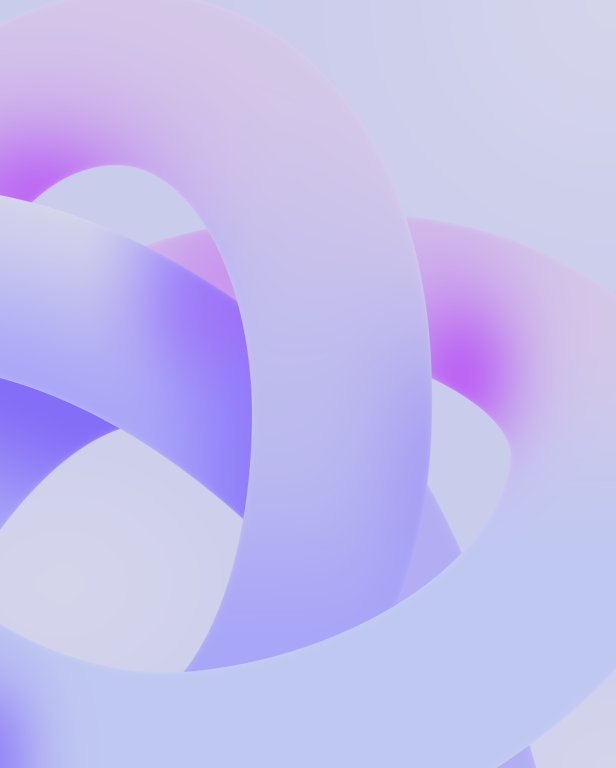
This background is drawn by a Shadertoy shader. Its source:

```glsl
// Interlaced pastel tubes: a tall arch, a slanted sash and a wide ring.
// Each outline is a lopsided superellipse or a parabola, painted back to
// front; soft Gaussian glows give the shading. Lengths are canvas heights.

#define MIST   vec3(0.78, 0.79, 0.91)
#define PEARL  vec3(0.83, 0.83, 0.92)
#define ROSE   vec3(0.83, 0.785, 0.91)
#define LILAC  vec3(0.735, 0.73, 0.935)
#define ICE    vec3(0.75, 0.785, 0.945)
#define PERI   vec3(0.66, 0.65, 0.97)
#define VIOLET vec3(0.55, 0.47, 0.98)
#define ORCHID vec3(0.73, 0.37, 0.96)
#define RIM_WIDTH 0.003
#define RIM_LIGHT 0.22

// Approximate distance to a superellipse; radii are left, right, up, down
float oval(vec2 p, vec2 center, vec4 radii, float power) {
    vec2 d = p - center;
    vec2 r = vec2(d.x < 0.0 ? radii.x : radii.y, d.y < 0.0 ? radii.z : radii.w);
    vec2 u = max(abs(d) / r, 1e-4);
    float k = pow(pow(u.x, power) + pow(u.y, power), 1.0 / power);
    return (k - 1.0) / length(pow(u / k, vec2(power - 1.0)) / r);
}

float glow(vec2 p, vec2 center, vec2 radii) {
    vec2 d = (p - center) / radii;
    return exp(-dot(d, d));
}

// Lay a shape over the canvas with a smooth edge and a faint light rim
void paint(inout vec3 canvas, vec3 color, float dist) {
    float pixel = 0.75 / iResolution.y;
    color = mix(color, vec3(0.9, 0.88, 0.98), RIM_LIGHT * exp(-abs(dist) / RIM_WIDTH));
    canvas = mix(canvas, color, smoothstep(pixel, -pixel, dist));
}

vec3 backdrop(vec2 p) {
    float light = glow(p, vec2(0.8, 0.0), vec2(0.3, 0.3))
                + glow(p, vec2(0.08, 0.76), vec2(0.25, 0.2))
                + glow(p, vec2(0.8, 1.0), vec2(0.2, 0.15));
    return mix(MIST + 0.01, PEARL, min(light, 1.0));
}

vec3 archColor(vec2 p, float outer, float hole) {
    vec3 c = mix(ROSE, LILAC, smoothstep(0.05, 0.6, p.y));
    c = mix(c, PERI, smoothstep(0.55, 0.86, p.y));
    c = mix(c, ROSE, 0.6 * exp(min(outer, 0.0) / 0.05) * smoothstep(0.55, 0.2, p.y));
    c = mix(c, PERI, 0.3 * exp(-max(hole, 0.0) / 0.03) * glow(p, vec2(0.28, 0.33), vec2(0.1)));
    c = mix(c, VIOLET, 0.38 * glow(p, vec2(0.57, 0.62), vec2(0.09, 0.17)));
    c = mix(c, ORCHID, 0.22 * glow(p, vec2(0.05, 0.2), vec2(0.2, 0.13)));
    return mix(c, ORCHID, 0.85 * glow(p, vec2(0.05, 0.255), vec2(0.12, 0.08)));
}

vec3 sashColor(vec2 p, float across) {
    vec3 c = mix(PEARL, PERI, smoothstep(-0.1, 1.1, across));
    c = mix(c, PERI, smoothstep(0.1, 0.25, p.x));
    c = mix(c, VIOLET, 0.95 * smoothstep(0.17, 0.36, p.x));
    c = mix(c, mix(VIOLET, ORCHID, 0.45), 0.7 * glow(p, vec2(0.31, 0.4), vec2(0.12, 0.09)));
    return mix(c, mix(PERI, ROSE, 0.25), step(0.45, p.x));
}

vec3 ringColor(vec2 p) {
    vec3 c = mix(ROSE, ICE, smoothstep(0.4, 0.75, p.y));
    c = mix(c, ORCHID, 0.25 * glow(p, vec2(0.55, 0.4), vec2(0.14)));
    c = mix(c, ORCHID, 0.92 * glow(p, vec2(0.6, 0.49), vec2(0.075, 0.1)));
    c = mix(c, ORCHID, 0.45 * glow(p, vec2(0.29, 0.36), vec2(0.11, 0.1)));
    return mix(c, VIOLET, 0.85 * glow(p, vec2(-0.02, 0.99), vec2(0.07, 0.11)));
}

void mainImage(out vec4 fragColor, in vec2 fragCoord) {
    // Height units, with y running down from the top edge
    vec2 p = vec2(fragCoord.x, iResolution.y - fragCoord.y) / iResolution.y;

    // Arch: outer oval minus a hole that stays open at the lower left
    float archOuter = oval(p, vec2(0.17, 0.52), vec4(0.3925, 0.3925, 0.53, 0.53), 2.15);
    float archHole = oval(p, vec2(0.152, 0.54), vec4(0.21, 0.176, 0.325, 0.385), 2.0);
    float arch = max(archOuter, -min(archHole, max(p.x - 0.152, 0.54 - p.y)));

    // Ring: separate upper and lower outlines, which meet off canvas
    float ringTop = oval(p, vec2(0.46, 0.62), vec4(0.568, 0.47, 0.342, 0.342), 2.0);
    float ringBase = oval(p, vec2(0.21, 0.62), vec4(1.2, 0.72, 0.527, 0.527), 1.7);
    float ringHole = oval(p, vec2(0.21, 0.592), vec4(0.367, 0.455, 0.173, 0.284), 1.8);
    float ring = max(p.y < 0.62 ? ringTop : ringBase, -ringHole);

    // Sash: a strip between two curves that bends down at the right
    float bend = max(p.x - 0.5, 0.0);
    float sashTop = 0.254 + p.x * (0.2 + 0.8 * p.x) + 5.5 * bend * bend;
    float sashBase = 0.492 + p.x * (0.27 + 0.98 * p.x);
    float topSlope = 0.2 + 1.6 * p.x + 11.0 * bend;
    float baseSlope = 0.27 + 1.96 * p.x;
    float sash = max((sashTop - p.y) / length(vec2(1.0, topSlope)),
                     (p.y - sashBase) / length(vec2(1.0, baseSlope)));
    vec3 sashTint = sashColor(p, (p.y - sashTop) / (sashBase - sashTop));

    // Rear strand at the left
    float strandBase = 0.69 + p.x * (3.15 * p.x - 1.335);
    float strand = (p.y - strandBase) / length(vec2(1.0, 6.3 * p.x - 1.335));
    strand = max(strand, max(p.x - 0.17, 0.4 - p.y));
    vec3 strandTint = mix(VIOLET - vec3(0.03, 0.04, 0.01), PERI,
                          smoothstep(0.5, 0.72, p.y - 0.4 * p.x));

    // Paint back to front; sash and ring return to weave over the arch
    vec3 color = backdrop(p);
    paint(color, strandTint, strand);
    paint(color, ringColor(p), ring);
    paint(color, sashTint, sash);
    paint(color, archColor(p, archOuter, archHole), arch);
    if (p.x < 0.15) paint(color, sashTint, sash);
    if (p.y > 0.592) paint(color, ringColor(p), ring);

    fragColor = vec4(color, 1.0);
}
```
